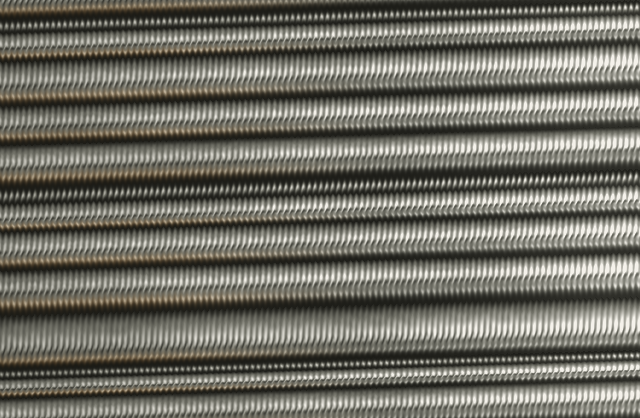
Give the GLSL for this texture, as a Shadertoy shader.

```glsl
const float ROD_PITCH = 0.1004;      // heights of the canvas
const float FIRST_GAP = 0.028;
const float TILT = 0.030;
const float THREADS = 71.6;          // turns per canvas height
const float THREAD_SLANT = 0.55;
const float TOOTH = 0.022;           // silhouette serration, in rods
const float SAG = 0.030;
const float PEEK_EVERY = 4.0;        // a lower rod shows in every fourth gap
const float PEEK_WIDTH = 0.34;
const float WEAR = 0.16;
const vec3 SHADOW = vec3(0.07, 0.07, 0.055);
const vec3 STEEL = vec3(0.47, 0.47, 0.43);
const vec3 SHINE = vec3(0.96, 0.95, 0.92);
const vec3 WARM = vec3(0.10, 0.04, -0.02);
const float TAU = 6.2831853;

float hash(vec2 p) {
    p = fract(p * vec2(0.1031, 0.1137));
    p += dot(p, p.yx + 33.33);
    return fract((p.x + p.y) * p.x * 17.0);
}

vec2 gradient(vec2 cell) {
    float angle = TAU * hash(cell + 57.0);
    return vec2(cos(angle), sin(angle));
}

float gradientNoise(vec2 p) {
    vec2 i = floor(p), f = p - i;
    vec2 w = f * f * f * (f * (f * 6.0 - 15.0) + 10.0);
    vec2 e = vec2(0.0, 1.0);
    float low = mix(dot(gradient(i), f), dot(gradient(i + e.yx), f - e.yx), w.x);
    float high = mix(dot(gradient(i + e.xy), f - e.xy), dot(gradient(i + e.yy), f - e.yy), w.x);
    return mix(low, high, w.y);
}

float band(float v, float centre, float width) {
    float t = (v - centre) / width;
    return exp(-t * t);
}

// Brightness across one threaded rod; v runs from its top to its bottom.
float rodLight(float v, float turn, float side) {
    float phase = turn + THREAD_SLANT * v + 0.45 * smoothstep(0.44, 0.62, v);
    float ridge = 0.5 + 0.5 * cos(TAU * phase);
    float body = smoothstep(-0.04, 0.24, v) * (1.0 - smoothstep(0.62, 0.97, v));
    float light = 0.07 + 0.39 * body;
    light += band(v, 0.40, 0.15) * mix(0.12, 0.47, ridge) * mix(0.75, 1.15, side);
    light += band(v, 0.76, 0.065) * mix(0.04, 0.30, ridge);
    light -= (1.0 - ridge) * (0.08 * body + 0.18 * band(v, 0.55, 0.08));
    light += 0.10 * ridge * band(v, 0.10, 0.10);
    return light;
}

// Small beads of light on a rod lying deeper in a gap.
float peekLight(float v, float turn) {
    float ridge = 0.5 + 0.5 * cos(TAU * (turn + 0.4 * v));
    return 0.07 + band(v, 0.52, 0.25) * mix(0.12, 0.66, ridge);
}

vec3 metal(float light) {
    vec3 dark = mix(SHADOW, STEEL, smoothstep(0.0, 0.5, light) * 0.4 + clamp(light * 1.2, 0.0, 0.6));
    return mix(dark, SHINE, clamp((light - 0.48) / 0.48, 0.0, 1.0));
}

void mainImage(out vec4 fragColor, in vec2 fragCoord) {
    vec2 p = fragCoord / iResolution.y;
    float aspect = iResolution.x / iResolution.y;
    float side = p.x / aspect;

    // Tilted rows, counted downwards
    float depth = 1.0 - p.y + TILT * (p.x - 0.5 * aspect);
    depth -= SAG * band(depth, 0.83, 0.07);
    float turn = p.x * THREADS;
    float across = (depth - FIRST_GAP) / ROD_PITCH;
    across += 0.05 * sin(across * 2.1 + 0.8) + TOOTH * cos(TAU * turn);
    float row = floor(across);
    float v = across - row;
    float chance = hash(vec2(row + 20.0, 7.0));
    turn += chance;

    // Full rods, or a deeper rod above a partly covered one
    bool hasPeek = mod(row, PEEK_EVERY) < 0.5;
    float covered = hasPeek ? (v - PEEK_WIDTH) / (1.0 - PEEK_WIDTH) : v;
    float light = rodLight(covered, turn, side);
    if (hasPeek) {
        float edge = fwidth(p.y) / ROD_PITCH;
        light = mix(peekLight(v / PEEK_WIDTH, turn), light,
                    smoothstep(-edge, edge, v - PEEK_WIDTH));
    }

    // Uneven light along the rods and between threads
    float cloud = gradientNoise(vec2(p.x * 3.0, row * 3.7 + v * 0.8));
    float grain = gradientNoise(vec2(turn * 0.7, across * 9.0));
    light *= mix(0.88, 1.17, side) * mix(0.93, 1.07, chance);
    light *= 1.0 + WEAR * (cloud + grain);
    light += 0.07 * smoothstep(0.55, 1.0, side) * smoothstep(0.0, 0.3, v);

    vec3 color = metal(light);
    color += WARM * band(covered, 0.78, 0.12) * (1.0 - smoothstep(0.2, 0.65, side));
    fragColor = vec4(clamp(color, 0.0, 1.0), 1.0);
}
```
